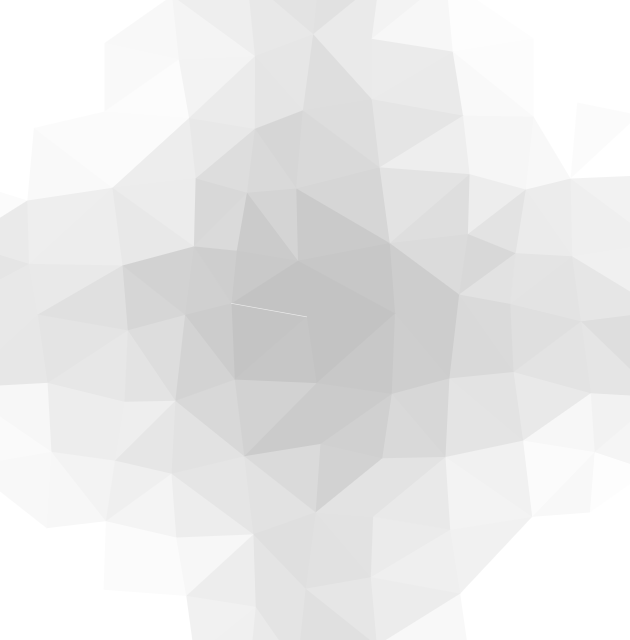
A WebGL 1 fragment shader for this background:

```glsl
precision highp float;
// Pale low-poly facets: a grey centre with four soft arms fading to white corners.
uniform vec2 u_resolution;

#define CELLS vec2(9.24, 9.37)    // mesh cells across the canvas
#define CENTER vec2(4.07, 4.0)    // mesh coordinate of the canvas centre
#define CORE_GRAY 0.763           // darkest tone, in the middle
#define ARM_LIFT 0.112            // lightening along the arms
#define CORNER_LIFT 0.26          // lightening toward the corners
#define FACET_VARIATION 0.013     // tone difference between neighbours
#define HAIRLINE_WIDTH 0.006
#define HAIRLINE_GRAY 0.88

// Grid vertex displaced by layered waves (rows count downward).
vec2 meshVertex(vec2 id) {
  vec2 offset;
  offset.x = 0.067 + 0.10 * cos(1.34 * (id.x - 1.5))
           + 0.18 * cos(1.57 * (id.x + 0.55 * id.y - 7.27));
  offset.y = 0.10 * cos(0.63 * (id.x - 1.0))
           + 0.17 * cos(1.80 * (id.x - 0.5 * id.y - 2.5))
           - 0.12 * exp(-3.0 * (id.y - 4.0) * (id.y - 4.0));
  return id + offset;
}

// Signed distance to the line a-b, positive on its inner side.
float edgeDistance(vec2 p, vec2 a, vec2 b) {
  vec2 along = normalize(b - a);
  vec2 rel = p - a;
  return along.x * rel.y - along.y * rel.x;
}

float segmentDistance(vec2 p, vec2 a, vec2 b) {
  vec2 along = b - a;
  float t = clamp(dot(p - a, along) / dot(along, along), 0.0, 1.0);
  return length(p - a - along * t);
}

// Flat tone of a facet, taken at its centroid.
float facetGray(vec2 centroid) {
  vec2 q = abs(centroid - CENTER) / (0.5 * CELLS);
  float gray = CORE_GRAY + ARM_LIFT * smoothstep(0.05, 0.8, length(q))
             + CORNER_LIFT * q.x * q.y;
  float variation = sin(7.0 * centroid.x + 3.0 * centroid.y)
                  + sin(5.0 * centroid.x - 9.0 * centroid.y);
  variation *= smoothstep(0.05, 0.4, length(q));
  return min(gray + FACET_VARIATION * variation, 1.0);
}

// Returns (tone * coverage, coverage) of one triangle.
vec2 facet(vec2 p, vec2 a, vec2 b, vec2 c, float pixel) {
  float inside = min(edgeDistance(p, a, b),
                 min(edgeDistance(p, b, c), edgeDistance(p, c, a)));
  float coverage = clamp(inside / pixel + 0.5, 0.0, 1.0);
  return vec2(facetGray((a + b + c) / 3.0), 1.0) * coverage;
}

void main() {
  vec2 uv = gl_FragCoord.xy / u_resolution;
  vec2 p = CENTER + CELLS * vec2(1.0, -1.0) * (uv - 0.5);
  float pixel = CELLS.y / u_resolution.y;
  vec2 home = floor(p);
  vec2 sum = vec2(0.0);

  // Split each nearby cell along its shorter diagonal.
  for (int j = -1; j <= 1; j++) {
    for (int i = -1; i <= 1; i++) {
      vec2 id = home + vec2(float(i), float(j));
      vec2 a = meshVertex(id);
      vec2 b = meshVertex(id + vec2(1.0, 0.0));
      vec2 c = meshVertex(id + vec2(1.0, 1.0));
      vec2 d = meshVertex(id + vec2(0.0, 1.0));
      if (distance(a, c) < distance(b, d)) {
        sum += facet(p, a, b, c, pixel) + facet(p, a, c, d, pixel);
      } else {
        sum += facet(p, a, b, d, pixel) + facet(p, b, c, d, pixel);
      }
    }
  }
  float gray = sum.x / max(sum.y, 0.0001);

  // Light hairline along one edge at the core.
  float seam = segmentDistance(p, meshVertex(vec2(3.0, 4.0)), meshVertex(vec2(4.0, 4.0)));
  float hairline = 1.0 - smoothstep(0.0, HAIRLINE_WIDTH + 0.5 * pixel, seam);
  gray = mix(gray, HAIRLINE_GRAY, hairline);

  gl_FragColor = vec4(vec3(gray), 1.0);
}
```
